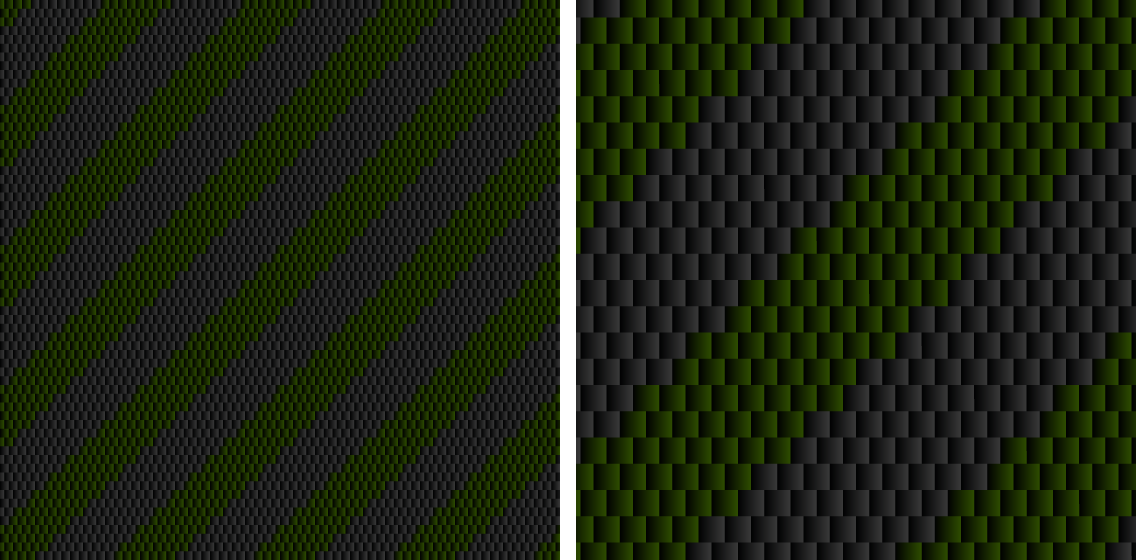
Left, the full canvas; right, a detail of the centre.
Give the GLSL for this pattern, as a three.js fragment shader.

```glsl
// Woven carbon-fibre cells shaded left to right, crossed by diagonal green stripes.
varying vec2 vUv;

const float CELLS = 64.0;          // woven cells across and down
const float STRIPES = 4.0;         // diagonal stripes across and down
const float STRIPE_SHARE = 0.48;   // green part of one stripe period
const float ROW_SHIFT = 0.5;       // sideways shift of every second row, in cells
const int SAMPLES = 4;             // smoothing samples per axis

const vec3 SHADOW = vec3(0.0, 0.002, 0.004);
const vec3 GREY = vec3(0.225);
const vec3 GREEN = vec3(0.18, 0.30, 0.0);

// 1 where a cell centre lies inside a green stripe, else 0
float stripeMask(vec2 cellCentre) {
  float phase = STRIPES * (cellCentre.x - cellCentre.y) / CELLS;
  float fromAxis = abs(fract(phase + 0.5) - 0.5);
  return 1.0 - step(0.5 * STRIPE_SHARE, fromAxis);
}

// Colour of the weave; every cell takes one thread colour
vec3 weave(vec2 uv) {
  vec2 grid = uv * CELLS;
  float row = floor(grid.y);
  float shift = ROW_SHIFT * mod(row, 2.0);
  float column = floor(grid.x + shift);
  float across = grid.x + shift - column;

  vec2 cellCentre = vec2(column - shift, row) + 0.5;
  vec3 thread = mix(GREY, GREEN, stripeMask(cellCentre));
  return mix(SHADOW, thread, across);
}

void main() {
  // Average over the pixel footprint to smooth the cell edges
  vec2 footprint = fwidth(vUv);
  vec3 sum = vec3(0.0);
  for (int j = 0; j < SAMPLES; j++) {
    for (int i = 0; i < SAMPLES; i++) {
      vec2 offset = (vec2(float(i), float(j)) + 0.5) / float(SAMPLES) - 0.5;
      sum += weave(vUv + offset * footprint);
    }
  }
  gl_FragColor = vec4(sum / float(SAMPLES * SAMPLES), 1.0);
}
```
